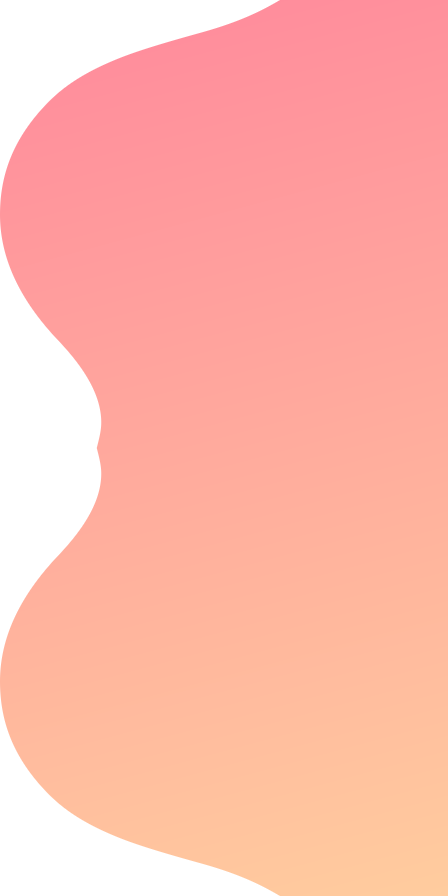
Give the GLSL for this background, as a Shadertoy shader.

```glsl
// A warm pink-to-peach panel on white, with a wavy left edge mirrored about mid height.
// The edge is a smooth Hermite curve x(y) through a few knots; the fill is a tilted
// linear gradient. Space is 1 wide and 2 high.

#define PAPER vec3(1.0)
#define PINK vec3(1.0, 0.552, 0.612)
#define PEACH vec3(1.0, 0.802, 0.620)
#define GRADIENT_TILT 0.27
#define GRADIENT_START 0.15
#define GRADIENT_LENGTH 2.13
#define KNOTS 8

// Each knot: distance from the outer end, edge x, slope dx/dy
const vec3 knots[KNOTS] = vec3[KNOTS](
    vec3(0.000, 0.625, -1.70), vec3(0.073, 0.448, -3.60),
    vec3(0.130, 0.266, -2.50), vec3(0.234, 0.102, -0.95),
    vec3(0.479, 0.000,  0.00), vec3(0.760, 0.130,  0.95),
    vec3(0.943, 0.226,  0.00), vec3(1.000, 0.216, -0.25));

// Cubic Hermite curve between two knots
float hermite(vec3 a, vec3 b, float y) {
    float span = b.x - a.x;
    float t = clamp((y - a.x) / span, 0.0, 1.0);
    float s = 1.0 - t;
    return s * s * ((1.0 + 2.0 * t) * a.y + t * span * a.z)
         + t * t * ((3.0 - 2.0 * t) * b.y - s * span * b.z);
}

// Left border of the panel at a given distance from the top or bottom
float edgeX(float y) {
    float x = knots[0].y;
    for (int i = 0; i < KNOTS - 1; i++) {
        if (y >= knots[i].x) x = hermite(knots[i], knots[i + 1], y);
    }
    return x;
}

void mainImage(out vec4 fragColor, in vec2 fragCoord) {
    vec2 p = fragCoord / iResolution.xy * vec2(1.0, 2.0);

    // Tilted gradient, running from top left to bottom right
    float along = 2.0 - p.y + GRADIENT_TILT * p.x - GRADIENT_START;
    vec3 fill = mix(PINK, PEACH, clamp(along / GRADIENT_LENGTH, 0.0, 1.0));

    // Mirrored edge, smoothed over about one pixel
    float side = p.x - edgeX(1.0 - abs(p.y - 1.0));
    float pixel = length(vec2(dFdx(side), dFdy(side)));
    float coverage = clamp(side / max(pixel, 1e-5) + 0.5, 0.0, 1.0);

    fragColor = vec4(mix(PAPER, fill, coverage), 1.0);
}
```
